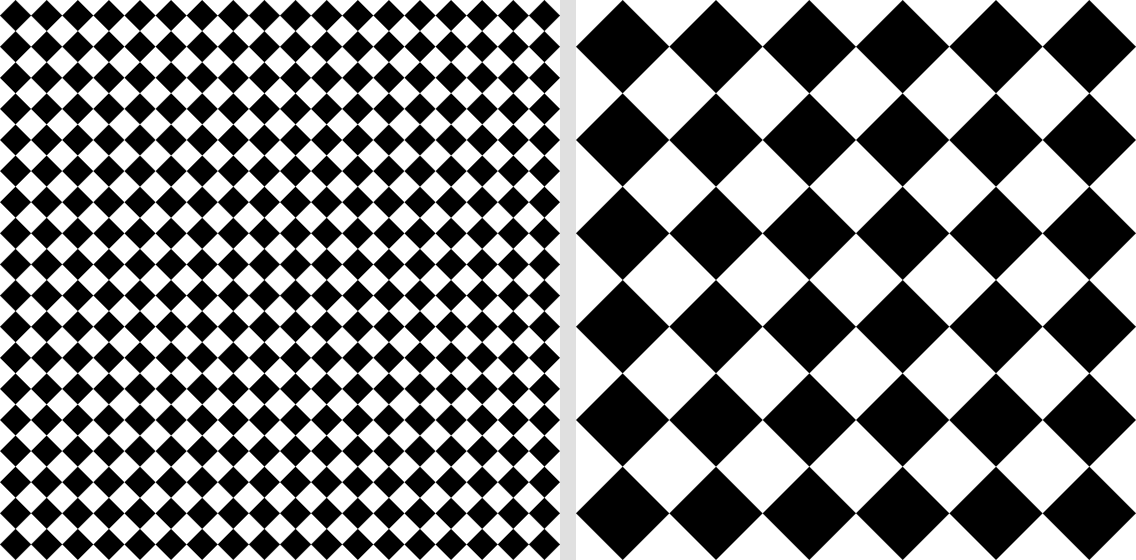
Left: the whole. Right: its middle third, enlarged.
A WebGL 2 fragment shader for this pattern:

```glsl
#version 300 es
precision highp float;

#define REPEATS 18.0
#define HALF_DIAGONAL 0.5
#define EDGE_PIXELS 1.1
#define DIAMOND_COLOR vec3(0.0)
#define GROUND_COLOR vec3(1.0)

uniform vec2 u_resolution;
out vec4 fragColor;

// Signed distance to a square standing on its corner
float diamondDistance(vec2 p, float halfDiagonal) {
    return (abs(p.x) + abs(p.y) - halfDiagonal) * inversesqrt(2.0);
}

void main() {
    // Cell coordinates, centred on each diamond
    vec2 uv = gl_FragCoord.xy / u_resolution;
    vec2 cell = fract(uv * REPEATS) - 0.5;

    // Edge smoothing about one pixel wide, measured in cells
    float edgeWidth = EDGE_PIXELS * REPEATS / min(u_resolution.x, u_resolution.y);
    float dist = diamondDistance(cell, HALF_DIAGONAL);
    float coverage = clamp(0.5 - dist / edgeWidth, 0.0, 1.0);

    fragColor = vec4(mix(GROUND_COLOR, DIAMOND_COLOR, coverage), 1.0);
}
```
